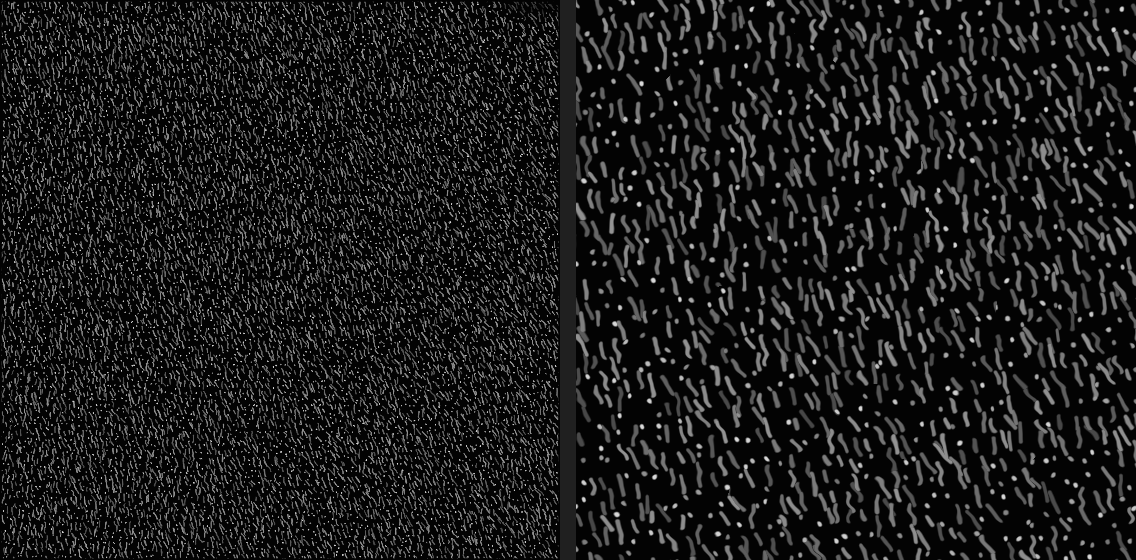
Left, the full canvas; right, a detail of the centre.
A three.js fragment shader for this texture:

```glsl
// Fine grey grain: short leaning strokes and bright specks scattered on black.
varying vec2 vUv;

float hash(vec2 p) {
  return fract(sin(dot(p, vec2(127.1, 311.7))) * 43758.5453);
}

float valueNoise(vec2 p) {
  vec2 cell = floor(p);
  vec2 f = fract(p);
  f = f * f * (3.0 - 2.0 * f);
  float low = mix(hash(cell), hash(cell + vec2(1.0, 0.0)), f.x);
  float high = mix(hash(cell + vec2(0.0, 1.0)), hash(cell + vec2(1.0, 1.0)), f.x);
  return mix(low, high, f.y);
}

// Distance to a segment centred on the origin, reaching to +-axis
float segmentDistance(vec2 p, vec2 axis) {
  float t = clamp(dot(p, axis) / dot(axis, axis), -1.0, 1.0);
  return length(p - axis * t);
}

// Brightest stroke or speck near p, with p in grain widths
float grain(vec2 p, float lean, float strokeShare) {
  const float shear = 0.3;
  vec2 cellSize = vec2(4.0, 6.0);
  vec2 home = floor(vec2(p.x + shear * p.y, p.y) / cellSize);
  float light = 0.0;
  for (int j = -1; j <= 1; j++) {
    for (int i = -1; i <= 1; i++) {
      vec2 id = home + vec2(float(i), float(j));
      float stagger = hash(vec2(id.x, 7.3)) - 0.5;
      vec2 jitter = 0.1 + 0.8 * vec2(hash(id + 3.1), hash(id + 17.7));
      vec2 centre = (id + jitter) * cellSize;
      centre.y += stagger;
      centre.x -= shear * centre.y;

      // Strokes are long and dim, specks are tiny and bright
      float isStroke = step(hash(id + 41.9), strokeShare);
      float halfLength = mix(0.15, mix(1.3, 3.4, hash(id + 5.5)), isStroke);
      float tilt = lean + 0.7 * (hash(id + 23.3) - 0.5);
      float tone = mix(mix(0.45, 0.85, hash(id + 61.1)),
                       mix(0.28, 0.58, hash(id + 71.7)), isStroke);

      float d = segmentDistance(p - centre, halfLength * vec2(-sin(tilt), cos(tilt)));
      light = max(light, tone * (1.0 - smoothstep(0.3, 0.98, d)));
    }
  }
  return light;
}

void main() {
  // 512 grain widths span the canvas; a small warp kinks the strokes
  vec2 p = vUv * 512.0;
  p.x += 1.5 * (valueNoise(p * vec2(0.2, 0.42)) - 0.5);

  // Slow drift of the lean and of the mix of strokes and specks
  float drift = valueNoise(vUv * vec2(9.0, 7.0) + 4.0);
  float lean = mix(0.16, 0.42, vUv.x) + 0.2 * (drift - 0.5);
  float strokeShare = mix(0.52, 0.76, valueNoise(vUv * vec2(16.0, 11.0)));
  float light = grain(p, lean, strokeShare);

  // Dimmer upper right corner
  float corner = smoothstep(0.87, 0.93, vUv.x) * smoothstep(0.955, 0.985, vUv.y);
  light *= 1.0 - 0.55 * corner;

  // Thin black margin
  vec2 inner = smoothstep(vec2(0.002), vec2(0.004), vUv)
             * smoothstep(vec2(0.002), vec2(0.004), 1.0 - vUv);
  light *= inner.x * inner.y;

  gl_FragColor = vec4(vec3(max(light, 0.012)), 1.0);
}
```
